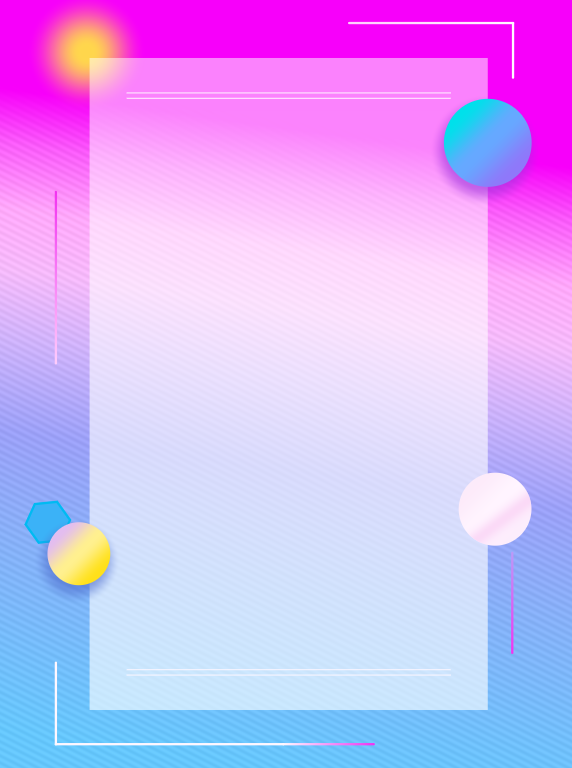
Write a Shadertoy shader that draws this background.

```glsl
// Pastel poster: a slanted magenta-to-blue gradient with fine diagonal ribbing,
// a translucent panel, thin frame strokes, shaded discs and a hexagon.
// Shapes are signed distances in units of the canvas height, painted back to front.

#define ASPECT 0.747
#define SLANT 0.14
#define RIB_PERIOD 0.0082
#define RIB_STRENGTH 0.022
#define STROKE 0.0015
#define HAIRLINE 0.0007
#define WHITE vec3(1.0, 0.97, 1.0)
#define MAGENTA vec3(0.95, 0.2, 0.94)

const int STOPS = 8;
const float stopAt[STOPS] = float[](0.115, 0.185, 0.27, 0.35, 0.44, 0.56, 0.70, 0.95);
const vec3 stopColor[STOPS] = vec3[](
    vec3(0.97, 0.0, 0.98), vec3(0.98, 0.36, 0.98), vec3(1.0, 0.66, 0.98),
    vec3(0.96, 0.73, 0.98), vec3(0.81, 0.70, 0.98), vec3(0.61, 0.63, 0.97),
    vec3(0.53, 0.69, 0.97), vec3(0.40, 0.78, 0.99));

float cover(float d) {
    return clamp(0.5 - d * iResolution.y, 0.0, 1.0);
}

float boxDistance(vec2 p, vec2 halfSize) {
    vec2 q = abs(p) - halfSize;
    return length(max(q, 0.0)) + min(max(q.x, q.y), 0.0);
}

// Position along a segment in x, distance from it in y
vec2 segment(vec2 p, vec2 a, vec2 b) {
    vec2 ab = b - a;
    float t = clamp(dot(p - a, ab) / dot(ab, ab), 0.0, 1.0);
    return vec2(t, length(p - a - ab * t));
}

float hexDistance(vec2 p, float radius, float turn) {
    const float SECTOR = 1.0471976;
    float a = mod(atan(p.y, p.x) - turn, SECTOR) - 0.5 * SECTOR;
    return length(p) * cos(a) - radius * cos(0.5 * SECTOR);
}

vec3 backdrop(vec2 p) {
    float s = 1.0 - p.y - SLANT * p.x;
    vec3 col = stopColor[0];
    for (int i = 1; i < STOPS; i++) {
        float t = clamp((s - stopAt[i - 1]) / (stopAt[i] - stopAt[i - 1]), 0.0, 1.0);
        col = mix(col, stopColor[i], t);
    }
    float rib = sin(6.2831853 * dot(p, vec2(0.45, 0.89)) / RIB_PERIOD);
    return col + RIB_STRENGTH * rib * smoothstep(0.10, 0.20, s);
}

void paintStroke(inout vec3 col, vec2 p, vec2 a, vec2 b, vec3 start, vec3 end) {
    vec2 line = segment(p, a, b);
    col = mix(col, mix(start, end, line.x), cover(line.y - STROKE));
}

void paintShadow(inout vec3 col, vec2 p, float radius, vec3 tint) {
    float d = length(p + vec2(0.003, 0.010)) - radius;
    col = mix(col, tint, 0.6 * smoothstep(0.016, -0.010, d));
}

// Disc shaded by three colours from upper left to lower right
void paintDisc(inout vec3 col, vec2 p, float radius, vec3 a, vec3 b, vec3 c) {
    float t = dot(p, vec2(0.7071, -0.7071)) / radius;
    vec3 shade = mix(mix(a, b, smoothstep(-0.9, 0.0, t)), c, smoothstep(0.0, 0.9, t));
    col = mix(col, shade, cover(length(p) - radius));
}

void mainImage(out vec4 fragColor, in vec2 fragCoord) {
    vec2 p = fragCoord / iResolution.xy * vec2(ASPECT, 1.0);
    vec3 col = backdrop(p);

    // Soft yellow glow
    float glow = smoothstep(0.078, 0.008, length(p - vec2(0.113, 0.932)));
    col = mix(col, vec3(1.0, 0.84, 0.30), glow);

    // Translucent panel with mirrored pairs of hairlines
    vec2 q = p - vec2(0.377, 0.5);
    float veil = mix(0.62, 0.51, smoothstep(0.3, 0.9, p.y));
    col = mix(col, vec3(1.0), veil * cover(boxDistance(q, vec2(0.26, 0.4245))));
    for (int i = 0; i < 2; i++) {
        vec2 r = vec2(q.x, abs(q.y) - 0.372 - 0.007 * float(i));
        col = mix(col, WHITE, 0.9 * cover(boxDistance(r, vec2(0.2115, HAIRLINE))));
    }

    // Corner brackets and side strokes
    vec3 blush = vec3(1.0, 0.80, 0.99);
    paintStroke(col, p, vec2(0.456, 0.970), vec2(0.670, 0.970), blush, WHITE);
    paintStroke(col, p, vec2(0.670, 0.970), vec2(0.670, 0.899), WHITE, WHITE);
    paintStroke(col, p, vec2(0.073, 0.137), vec2(0.073, 0.031), WHITE, WHITE);
    paintStroke(col, p, vec2(0.073, 0.031), vec2(0.370, 0.031), WHITE, WHITE);
    paintStroke(col, p, vec2(0.370, 0.031), vec2(0.488, 0.031), WHITE, MAGENTA);
    paintStroke(col, p, vec2(0.073, 0.750), vec2(0.073, 0.527), MAGENTA, blush);
    paintStroke(col, p, vec2(0.669, 0.280), vec2(0.669, 0.150), vec3(0.74, 0.6, 0.97), MAGENTA);

    // Outlined hexagon
    float hex = hexDistance(p - vec2(0.0625, 0.320), 0.0305, 0.1);
    col = mix(col, vec3(0.23, 0.70, 0.97), cover(hex));
    col = mix(col, vec3(0.0, 0.73, 0.95), cover(abs(hex + 0.0012) - STROKE));

    // Blue, yellow and pearl discs
    vec2 blue = p - vec2(0.637, 0.814);
    paintShadow(col, blue, 0.0573, vec3(0.62, 0.20, 0.86));
    paintDisc(col, blue, 0.0573, vec3(0.0, 0.88, 0.92), vec3(0.40, 0.66, 1.0), vec3(0.56, 0.47, 0.98));

    vec2 yellow = p - vec2(0.103, 0.279);
    paintShadow(col, yellow, 0.041, vec3(0.30, 0.42, 0.80));
    paintDisc(col, yellow, 0.041, vec3(0.89, 0.74, 0.94), vec3(1.0, 0.94, 0.56), vec3(1.0, 0.88, 0.10));

    vec2 pearl = p - vec2(0.6465, 0.337);
    paintDisc(col, pearl, 0.0475, vec3(0.99, 0.92, 0.98), vec3(1.0, 0.96, 1.0), vec3(0.99, 0.93, 0.99));
    float band = exp(-pow((dot(pearl, vec2(0.6, -0.8)) - 0.017) / 0.011, 2.0));
    col = mix(col, vec3(0.98, 0.83, 0.96), 0.8 * band * cover(length(pearl) - 0.0475));

    fragColor = vec4(clamp(col, 0.0, 1.0), 1.0);
}
```
